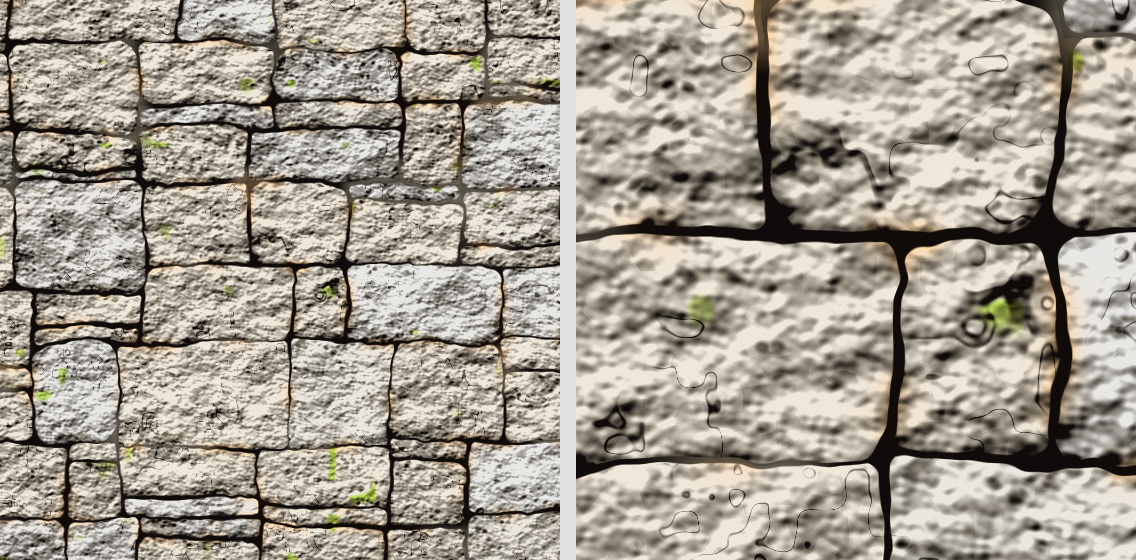
Left: the whole. Right: its middle third, enlarged.
This texture is drawn by a WebGL 2 fragment shader. Its source:

```glsl
#version 300 es
precision highp float;
// Dry-stone wall of rough, pale limestone blocks with dark open joints.
// A pinwheel tiling of jittered rectangles gives the blocks, some with a thin
// sliver split off; layered and cellular noise give chips, pits and cracks.
uniform vec2 u_resolution;
out vec4 fragColor;

const vec2 BLOCK = vec2(0.198, 0.143);      // mean block size
const vec2 JITTER = vec2(0.66, 0.46);       // seam shift, in blocks
const float SLIVER_SHARE = 0.34;
const vec2 GAP = vec2(0.0012, 0.0046);      // half joint width, least and most
const vec2 CORNER = vec2(0.008, 0.028);     // corner radius, least and most
const float TILT = 0.05;
const vec2 LIGHT_STEP = vec2(-0.0016, 0.0031);
const float ROUGHNESS = 3.5;
const float BASE_TONE = 0.715;
const vec3 SHADOW = vec3(0.06, 0.045, 0.04);
const vec3 MIDTONE = vec3(0.42, 0.39, 0.34);
const vec3 PALE = vec3(0.88, 0.85, 0.80);
const vec3 OCHRE = vec3(1.10, 0.91, 0.68);
const vec3 COOL = vec3(0.97, 1.0, 1.05);
const vec3 MOSS = vec3(0.80, 0.95, 0.40);

vec2 hash2(vec2 p) {
    vec3 a = fract(p.xyx * vec3(0.1031, 0.1030, 0.0973));
    a += dot(a, a.yzx + 33.33);
    return fract((a.xx + a.yz) * a.zy);
}

float noise(vec2 p) {
    vec2 i = floor(p), f = fract(p);
    f = f * f * (3.0 - 2.0 * f);
    vec2 e = vec2(1.0, 0.0);
    return mix(mix(hash2(i).x, hash2(i + e.xy).x, f.x),
               mix(hash2(i + e.yx).x, hash2(i + e.xx).x, f.x), f.y);
}

float relief(vec2 p) {
    float height = 0.0, amp = 0.5;
    p *= vec2(22.0, 30.0);
    for (int i = 0; i < 4; i++) {
        height += amp * noise(p);
        p = mat2(1.98, 0.55, -0.55, 1.98) * p + 5.3;
        amp *= 0.62;
    }
    return height;
}

// Scattered round hollows; x: depth of the pit, y: random facet value
vec2 cellular(vec2 p) {
    vec2 cell = floor(p);
    float nearest = 9.0, pit = 0.0, facet = 0.0;
    for (int y = -1; y <= 1; y++)
    for (int x = -1; x <= 1; x++) {
        vec2 c = cell + vec2(x, y), r = hash2(c);
        float dist = length(p - c - r), kind = hash2(c + 71.0).x;
        if (dist < nearest) { nearest = dist; facet = kind; }
        pit = max(pit, step(0.70, kind) * smoothstep(0.55, 0.15, dist));
    }
    return vec2(pit, facet);
}

// Seam position inside a grid cell
vec2 seam(vec2 cell) { return cell + 0.5 + JITTER * (hash2(cell + 40.0) - 0.5); }

float roundedBox(vec2 p, vec2 halfSize, float radius) {
    vec2 k = abs(p) - halfSize + radius;
    return length(max(k, 0.0)) + min(max(k.x, k.y), 0.0) - radius;
}

// Signed distance to the block around p; also its id and its relative height
float block(vec2 p, out vec2 id, out float rise) {
    vec2 q = p / BLOCK, lo = vec2(0.0), hi = vec2(1.0);
    for (int k = 0; k < 4; k++) {
        vec2 v = floor(q) + vec2(k & 1, k >> 1);
        vec2 bl = seam(v - 1.0), tr = seam(v);
        vec2 br = seam(v - vec2(0.0, 1.0)), tl = seam(v - vec2(1.0, 0.0));
        bool even = mod(v.x + v.y, 2.0) < 0.5;
        vec2 a = even ? vec2(bl.x, br.y) : vec2(tl.x, bl.y);
        vec2 b = even ? vec2(tr.x, tl.y) : vec2(br.x, tr.y);
        if (all(greaterThanEqual(q, a)) && all(lessThan(q, b))) { lo = a; hi = b; id = v; }
    }
    vec2 pick = hash2(id + 90.0);
    if (pick.x < SLIVER_SHARE) {
        float share = pick.y < 0.5 ? 0.2 + 0.3 * pick.y : 0.6 + 0.2 * pick.y;
        float cut = mix(lo.y, hi.y, share);
        if (q.y < cut) { hi.y = cut; id += 200.0; } else lo.y = cut;
    }
    vec2 r = hash2(id + 17.0), halfSize = 0.5 * (hi - lo) * BLOCK;
    vec2 local = p - 0.5 * (lo + hi) * BLOCK;
    float tilt = TILT * (hash2(id + 55.0).x - 0.5);
    vec2 turned = local + tilt * vec2(-local.y, local.x);
    vec2 inner = halfSize - mix(GAP.x, GAP.y, r.x);
    rise = local.y / halfSize.y;
    float radius = min(mix(CORNER.x, CORNER.y, r.y * r.y), 0.7 * inner.y);
    return max(roundedBox(turned, inner, radius), roundedBox(local, halfSize - 0.0012, 0.004));
}

void main() {
    vec2 p = gl_FragCoord.xy / u_resolution.y + 3.0;
    float px = 1.0 / u_resolution.y;
    vec2 wobble = vec2(noise(p * 13.0), noise(p * 13.0 + 31.0)) - 0.5;
    vec2 ragged = vec2(noise(p * 70.0), noise(p * 70.0 + 47.0)) - 0.5;
    vec2 id; float rise;
    float d = block(p + 0.016 * wobble + 0.005 * ragged, id, rise);
    vec2 trait = hash2(id + 5.0);

    // Surface relief, lit from above
    vec2 s = p + 4.0 * hash2(id + 23.0);
    float height = relief(s);
    float slope = height - relief(s + LIGHT_STEP);
    vec2 chips = cellular(s * vec2(80.0, 100.0) + 2.5 * wobble);
    float blotch = noise(s * 17.0) * 0.6 + noise(s * 41.0) * 0.4;
    float fold = abs(noise(s * vec2(11.0, 25.0) + 1.6 * ragged) - 0.5);
    float crack = smoothstep(0.045, 0.0, fold) * smoothstep(0.48, 0.72, noise(s * 19.0 + 8.0));
    float pitted = smoothstep(0.35, 0.7, noise(s * 23.0 + 3.0));
    float lichen = smoothstep(0.6, 0.8, trait.y);

    float tone = BASE_TONE + 0.12 * (trait.x - 0.5) + ROUGHNESS * slope;
    tone += (0.22 + 0.35 * lichen) * (blotch - 0.5) + 0.12 * (chips.y - 0.5);
    tone -= 0.38 * chips.x * pitted + 0.42 * crack;

    // Worn rims: bright on top, shaded below
    float rim = exp(min(d, 0.0) / 0.006);
    tone += rim * (0.22 * rise - 0.16);

    // Joints, partly packed with earth
    float earth = smoothstep(0.55, 0.8, noise(p * 9.0 + 60.0));
    float jointTone = 0.04 + earth * (0.25 * height + 0.12);
    float cover = smoothstep(px, -px, d + 0.004 * (height - 0.6));
    tone = mix(jointTone, tone, cover);

    vec3 colour = mix(SHADOW, MIDTONE, clamp((tone - 0.05) / 0.33, 0.0, 1.0));
    colour = mix(colour, PALE, clamp((tone - 0.38) / 0.46, 0.0, 1.12));
    colour *= mix(vec3(1.0), COOL, lichen * cover);
    colour *= mix(vec3(1.0), OCHRE, 0.7 * rim * smoothstep(0.5, 0.75, noise(p * 21.0)));
    colour *= mix(vec3(1.0), MOSS, smoothstep(0.87, 0.95, noise(p * 27.0 + 12.0)) * pitted);
    fragColor = vec4(colour, 1.0);
}
```
